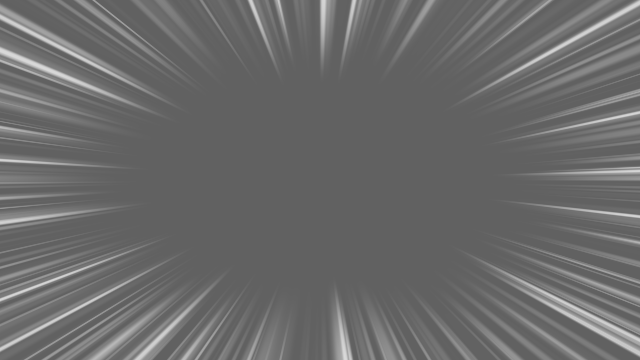
Write a Shadertoy shader that draws this background.

```glsl
const float TAU = 6.2831853;
const vec3 BASE_GRAY = vec3(0.38);
const vec3 STREAK_WHITE = vec3(0.88);

// Directions of the dominant beams, in degrees
const int BEAM_COUNT = 16;
const float BEAM_ANGLES[BEAM_COUNT] = float[](
    2.9, 20.6, 44.6, 83.9, 89.4, 102.3, 137.8, 144.2,
    173.7, 193.5, 213.7, 223.3, 240.3, 274.6, 318.3, 348.5);

float hash(float n, float seed) {
    return fract(sin(n * 127.1 + seed * 311.7) * 4375.85);
}

// Soft angular profile, never narrower than one pixel
float streak(float offset, float halfWidth, float pixel) {
    float w = max(halfWidth, pixel);
    return (1.0 - smoothstep(0.15 * w, w, abs(offset))) * halfWidth / w;
}

// Fade from the empty oval towards the border
float radialFade(float radius, float start) {
    return smoothstep(start, start + 0.25, radius);
}

// Wrapped cellular noise: one jittered streak per angular cell
float streakLayer(float turn, float radius, float cells, float seed, float pixel) {
    float x = turn * cells;
    float light = 0.0;
    for (int i = -1; i <= 1; i++) {
        float cell = floor(x) + float(i);
        float id = mod(cell, cells);
        float center = cell + hash(id, seed);
        float halfWidth = mix(0.1, 0.4, hash(id, seed + 1.0));
        float strength = hash(id, seed + 2.0);
        float start = mix(0.26, 0.34, hash(id, seed + 3.0));
        float profile = streak(x - center, halfWidth, pixel * cells);
        light += profile * strength * strength * radialFade(radius, start);
    }
    return light;
}

// Brightest beams, each with a faint wider halo
float beams(float turn, float radius, float pixel) {
    float light = 0.0;
    for (int i = 0; i < BEAM_COUNT; i++) {
        float offset = fract(turn - BEAM_ANGLES[i] / 360.0 + 0.5) - 0.5;
        float halfWidth = mix(0.0014, 0.0026, hash(float(i), 9.0));
        float core = 0.7 * streak(offset, halfWidth, pixel);
        float halo = 0.2 * streak(offset + halfWidth, 2.5 * halfWidth, pixel);
        light = max(light, core + halo);
    }
    return light * radialFade(radius, 0.26);
}

void mainImage(out vec4 fragColor, in vec2 fragCoord) {
    // Scaling by both canvas sides turns the clear disc into an oval
    vec2 p = fragCoord / iResolution.xy - 0.5;
    float radius = length(p);
    float turn = fract(atan(p.y, p.x) / TAU);
    float pixel = 1.0 / (TAU * iResolution.y * max(radius, 0.05));

    // Broad, medium and fine streaks
    float light = 0.40 * streakLayer(turn, radius, 58.0, 3.0, pixel);
    light += 0.55 * streakLayer(turn, radius, 110.0, 17.0, pixel);
    light += 0.50 * streakLayer(turn, radius, 180.0, 31.0, pixel);

    // Screen the beams over the finer streaks
    float beam = beams(turn, radius, pixel);
    light = 1.0 - (1.0 - min(light, 0.8)) * (1.0 - beam);

    fragColor = vec4(mix(BASE_GRAY, STREAK_WHITE, light), 1.0);
}
```
